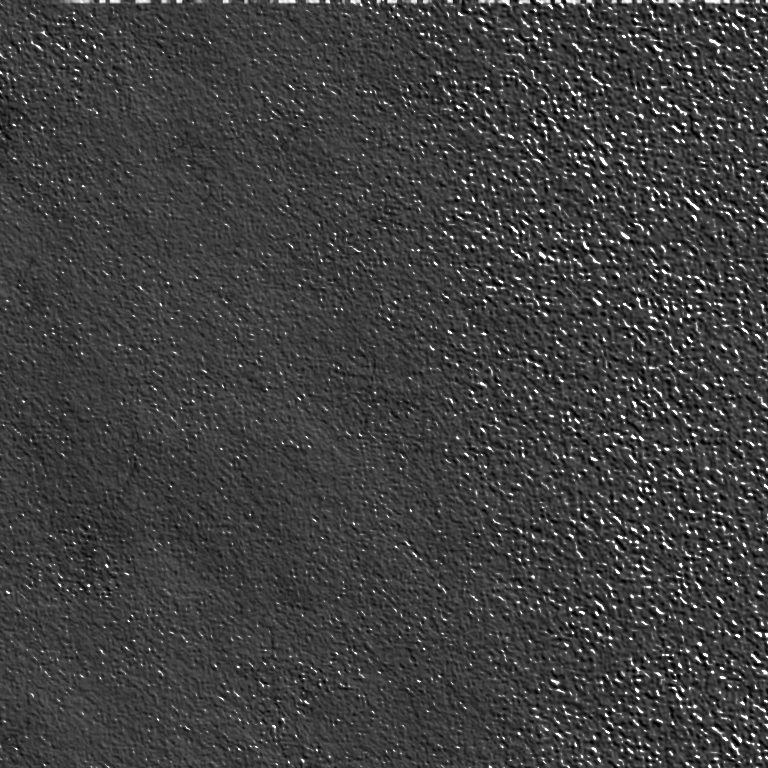
This texture is drawn by a WebGL 2 fragment shader. Its source:

```glsl
#version 300 es
precision highp float;
// Dark embossed rock surface: smooth on the left, pebbled and glinting on the right.

#define BASE_TONE 0.240
#define LIGHT_ANGLE 0.85
#define FINE_GRAIN 225.0
#define COARSE_GRAIN 180.0
#define GRAIN_STRETCH 0.78
#define SMOOTH_CONTRAST 0.053
#define ROUGH_CONTRAST 0.108
#define GLINT_START 0.90
#define GLINT_FULL 2.15
#define GLINT_GAIN 0.70
#define RELIEF_CONTRAST 0.028

uniform vec2 u_resolution;
out vec4 fragColor;

float hash(vec2 cell) {
    vec3 k = fract(vec3(cell.xyx) * 0.1031);
    k += dot(k, k.yzx + 33.33);
    return fract((k.x + k.y) * k.z);
}

float noise(vec2 p) {
    vec2 i = floor(p), f = fract(p);
    f = f * f * f * (f * (f * 6.0 - 15.0) + 10.0);
    return mix(mix(hash(i), hash(i + vec2(1, 0)), f.x),
               mix(hash(i + vec2(0, 1)), hash(i + vec2(1, 1)), f.x), f.y);
}

mat2 rotation(float a) {
    return mat2(cos(a), -sin(a), sin(a), cos(a));
}

float fbm(vec2 p) {
    float sum = 0.0, weight = 0.53;
    for (int i = 0; i < 4; i++) {
        sum += weight * noise(p);
        p = rotation(0.8) * p * 2.03 + 17.3;
        weight *= 0.5;
    }
    return sum;
}

// Two turned layers hide the lattice
float grainHeight(vec2 q) {
    return noise(q) + 0.65 * noise(rotation(0.7) * q * 1.6 + 41.7);
}

// Slope along the light, scaled to unit deviation
float grainSlope(vec2 q) {
    vec2 stepAlong = vec2(0.35, 0.0);
    return 2.6 * (grainHeight(q - stepAlong) - grainHeight(q + stepAlong));
}

// Slope of the broader bumps, with equal strength per octave
float reliefSlope(vec2 q) {
    float sum = 0.0, frequency = 11.0;
    vec2 stepAlong = vec2(0.3, 0.0);
    for (int i = 0; i < 4; i++) {
        vec2 r = q * frequency * vec2(1.0, 0.8) + float(i) * 23.1;
        sum += noise(r - stepAlong) - noise(r + stepAlong);
        frequency *= 2.1;
    }
    return sum;
}

float spot(vec2 p, vec2 center, float radius) {
    vec2 d = (p - center) / radius;
    return exp(-dot(d, d));
}

void main() {
    vec2 p = gl_FragCoord.xy / u_resolution;
    float broad = fbm(p * 4.0 + 3.7);
    float patches = fbm(p * 16.0 + 29.0);

    // Roughness: pebbled right side plus worn patches
    float side = p.x + 0.15 * (p.y - 0.5) + 0.10 * (broad - 0.5);
    float rough = smoothstep(0.34, 0.84, side);
    float worn = 0.8 * spot(p, vec2(0.42, 0.04), 0.08) + 0.5 * spot(p, vec2(0.07, 0.90), 0.14)
               + 0.4 * spot(p, vec2(0.13, 0.24), 0.07);
    rough = clamp(rough + worn * smoothstep(0.3, 0.7, patches), 0.0, 1.0);

    // Axes: x along the light, y along the ridges
    vec2 q = rotation(LIGHT_ANGLE) * p + 5.0;
    vec2 warped = q + 0.003 * vec2(noise(p * 50.0), noise(p * 50.0 + 9.0));
    vec2 stretch = vec2(1.0, GRAIN_STRETCH);
    float fine = grainSlope(warped * FINE_GRAIN * stretch);
    float coarse = grainSlope(warped * COARSE_GRAIN * stretch + 71.0);
    vec2 blend = vec2(1.0 - rough, rough);
    float slope = dot(vec2(fine, coarse), blend) / length(blend);
    slope *= 0.75 + 0.5 * patches;

    // Base tone, broad shading and the darker hollow band
    float tone = BASE_TONE - 0.010 * rough + 0.03 * (broad - 0.5);
    float band = (p.y + 0.6 * p.x - 0.49) / 0.07;
    tone -= 0.018 * exp(-band * band) * (1.0 - smoothstep(0.3, 0.55, p.x));
    tone -= 0.08 * spot(p, vec2(-0.01, 0.84), 0.04);
    tone += RELIEF_CONTRAST * reliefSlope(q) * mix(1.0, 0.5, rough);

    // Faint broken creases on the smooth side
    float contour = abs(noise(p * vec2(11.0, 5.0) + 0.9 * patches + 13.0) - 0.5);
    float crease = 1.0 - smoothstep(0.004, 0.022, contour);
    crease *= smoothstep(0.58, 0.72, noise(p * 11.0 + 51.0)) * (1.0 - rough);
    tone -= 0.06 * crease;

    // Grain shading and glints on steep lit faces
    float value = tone + slope * mix(SMOOTH_CONTRAST, ROUGH_CONTRAST, rough);
    float facing = slope * mix(0.60, 1.04, rough);
    value += GLINT_GAIN * smoothstep(GLINT_START, GLINT_FULL, facing);

    // Broken bright rim along the top
    float rim = smoothstep(0.994, 0.998, p.y) * smoothstep(0.06, 0.12, p.x);
    value += 0.7 * rim * smoothstep(0.4, 0.65, noise(vec2(p.x * 150.0, 2.5)));

    fragColor = vec4(vec3(clamp(value, 0.02, 1.0)), 1.0);
}
```
